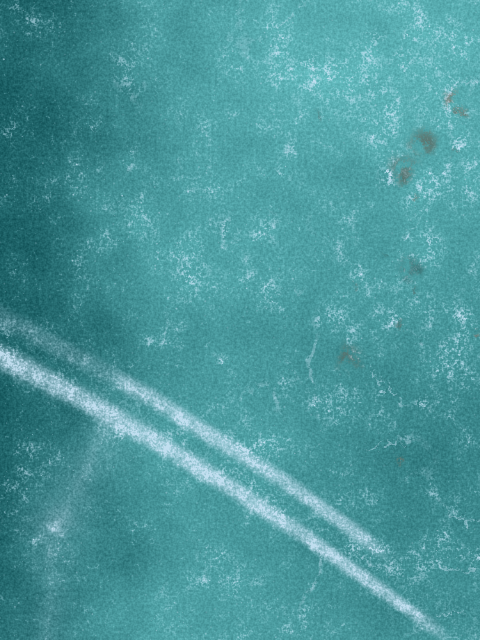
Give the GLSL for this texture, as a WebGL 2 fragment shader.

```glsl
#version 300 es
precision highp float;
// Worn teal board: a side-lit ground dusted with chalk, crossed by two soft curved strokes.
// Gradient noise drives the mottling, dust and fine veins; hashed loops and cells
// scatter smudges, rust stains and specks. Units are canvas widths, origin lower left.

#define DEEP vec3(0.115, 0.385, 0.405)
#define LIT vec3(0.355, 0.69, 0.705)
#define CHALK vec3(0.78, 0.885, 0.955)
#define RUST vec3(0.46, 0.42, 0.37)
#define GRAIN 0.25
#define MOTTLE 0.42
#define DUST 0.50
#define STROKE_GAP 0.083
#define STROKE_WIDTH 0.023
#define SMUDGES 26
#define STAINS 16

uniform vec2 u_resolution;
out vec4 fragColor;

vec2 hash2(vec2 cell) {
    uvec2 q = uvec2(ivec2(cell)) * uvec2(1597334677u, 3812015801u);
    uint n = (q.x ^ q.y) * 1597334677u;
    n = (n ^ (n >> 15)) * 2246822519u;
    n ^= n >> 13;
    return vec2(n & 65535u, n >> 16) / 65535.0;
}

float corner(vec2 cell, vec2 offset) {
    float angle = 6.2832 * hash2(cell).x;
    return dot(vec2(cos(angle), sin(angle)), offset);
}

// Gradient noise, about -0.7 to 0.7
float noise(vec2 p) {
    vec2 i = floor(p), f = p - i, e = vec2(1, 0);
    vec2 w = f * f * f * (f * (f * 6.0 - 15.0) + 10.0);
    return mix(mix(corner(i, f), corner(i + e.xy, f - e.xy), w.x),
               mix(corner(i + e.yx, f - e.yx), corner(i + 1.0, f - 1.0), w.x), w.y);
}

float fbm(vec2 p) {
    float sum = 0.0, amp = 0.6;
    for (int i = 0; i < 5; i++) {
        sum += amp * noise(p);
        p = mat2(1.6, 1.2, -1.2, 1.6) * p + 7.3;
        amp *= 0.58;
    }
    return sum;
}

float segment(vec2 p, vec2 a, vec2 b) {
    vec2 d = b - a;
    return length(p - a - d * clamp(dot(p - a, d) / dot(d, d), 0.0, 1.0));
}

// Soft-edged chalk band around a given signed distance
float band(float d, float width) {
    return 1.0 - smoothstep(0.2 * width, 1.3 * width, abs(d));
}

// One small round speck per cell, present with the given chance
float specks(vec2 p, float cells, float chance, float pixel) {
    vec2 cell = floor(p * cells), h = hash2(cell + 91.0), k = hash2(cell + 533.0);
    float d = length(fract(p * cells) - 0.25 - 0.5 * h) / cells;
    float radius = mix(0.0004, 0.002, k.y * k.y * k.y);
    return step(k.x, chance) * (1.0 - smoothstep(radius - pixel, radius + pixel, d));
}

void main() {
    vec2 p = gl_FragCoord.xy / u_resolution.x;
    float pixel = 0.7 / u_resolution.x;
    float cloud = fbm(p * 3.0 + 4.0), patchy = fbm(p * 9.0 + 21.0);
    float fine = fbm(p * 36.0 + 60.0);
    float grain = noise(p * 150.0) + 0.9 * noise(p * 270.0 + 9.0);
    vec2 warp = vec2(patchy, fine);

    // Ground: shade on the left, light toward the upper right
    float reach = p.x + 0.10 * (1.0 - smoothstep(0.0, 0.4, p.y)) + 0.16 * cloud;
    float tone = 0.76 * smoothstep(-0.02, 0.43, reach);
    tone += 0.20 * smoothstep(0.6, 1.3, p.y) * smoothstep(0.2, 0.7, p.x);
    tone -= 0.28 * exp(-9.0 * dot(p - vec2(0.95, 0.35), p - vec2(0.95, 0.35)));
    tone += MOTTLE * (0.7 * cloud + 0.5 * patchy + 0.2 * fine) + GRAIN * grain;
    vec3 color = mix(DEEP, LIT, clamp(tone, -0.25, 1.2));

    // Dust: broken patches, denser on the right
    float flecks = smoothstep(-0.1, 0.5, fine + 0.5 * grain);
    float cover = smoothstep(0.02, 0.55, patchy + 0.6 * cloud + 0.14 * p.x);
    float chalk = DUST * cover * flecks * mix(0.6, 1.1, smoothstep(0.1, 0.6, p.x));
    chalk += 0.28 * smoothstep(0.32, 0.75, fine + 0.4 * grain + 0.3 * patchy);

    // Thin broken veins and hairline scratches on the right
    vec2 bent = p + 0.035 * warp;
    float vein = 1.0 - smoothstep(0.008, 0.035, abs(noise(bent * 6.0 + 33.0)));
    float scratch = 1.0 - smoothstep(0.006, 0.022, abs(noise(bent * vec2(9.0, 5.0) + 77.0)));
    float veinArea = smoothstep(0.0, 0.25, noise(p * 4.5 + 14.0)) * smoothstep(0.3, 0.75, p.x);
    float broken = smoothstep(-0.25, 0.2, fine + 0.3 * grain);
    chalk += broken * (0.42 * vein * veinArea + 0.25 * scratch * smoothstep(0.05, 0.3, patchy));

    // Rust stains: dark fuzzy patches with small gritty cores
    for (int i = 0; i < STAINS; i++) {
        vec2 h = hash2(vec2(i, 71)), k = hash2(vec2(i, 89));
        float d = length(p - vec2(0.5 + 0.5 * sqrt(h.x), 0.15 + 1.1 * h.y) + 0.035 * warp);
        float size = mix(0.009, 0.05, k.x * k.x);
        float stain = 1.0 - smoothstep(0.2, 1.0, d / size);
        color = mix(color, mix(RUST, DEEP, k.y), 0.75 * stain * smoothstep(-0.3, 0.25, fine + 0.3 * grain));
    }

    // Chalk smudges with torn edges
    for (int i = 0; i < SMUDGES; i++) {
        vec2 h = hash2(vec2(i, 17)), k = hash2(vec2(i, 43));
        vec2 d = p - vec2(0.12 + 0.88 * sqrt(h.x), 0.4 + 0.9 * h.y) + 0.05 * warp;
        float blot = length(d * vec2(1.0, 0.6 + h.x)) / mix(0.012, 0.045, k.x);
        float torn = smoothstep(-0.1, 0.3, fine + 0.35 * grain);
        chalk += 0.8 * k.y * (1.0 - smoothstep(0.1, 1.0, blot)) * torn;
    }

    // Twin strokes along a shallow falling arc
    float arc = (p.y - 0.59 + 0.50 * p.x + 0.14 * p.x * p.x) * 0.85 + 0.008 * patchy + 0.004 * fine;
    float wear = clamp(0.74 + 0.4 * fine + 0.3 * grain + 0.3 * patchy, 0.0, 1.0);
    float lower = band(arc, STROKE_WIDTH * mix(1.2, 0.65, p.x)) * (1.0 - smoothstep(0.86, 0.96, p.x));
    float upper = band(arc - STROKE_GAP * 0.85, STROKE_WIDTH * mix(1.0, 0.7, p.x));
    upper *= mix(0.36, 0.95, smoothstep(0.23, 0.27, p.x)) * (1.0 - smoothstep(0.74, 0.83, p.x));
    chalk += 0.92 * wear * max(lower, upper) + 0.14 * band(arc - 0.03, 0.08) * flecks;

    // Smeared trail falling from the strokes
    vec2 knot = vec2(0.115, 0.24), q = p + 0.03 * warp;
    float trail = min(segment(q, knot, vec2(0.22, 0.43)), segment(q, knot, vec2(0.1, 0.0)) + 0.015);
    chalk += wear * (0.34 * exp(-trail * 32.0) + 0.5 * exp(-40.0 * length(q - knot)));

    // Bright pinpoints, thickest where dust lies
    float settle = 0.35 + 0.65 * smoothstep(-0.2, 0.4, patchy + cloud);
    chalk += settle * (0.6 * specks(p, 50.0, 0.15, pixel) + 0.45 * specks(p + 3.7, 105.0, 0.16, pixel));
    fragColor = vec4(mix(color, CHALK, clamp(chalk, 0.0, 0.95)), 1.0);
}
```
